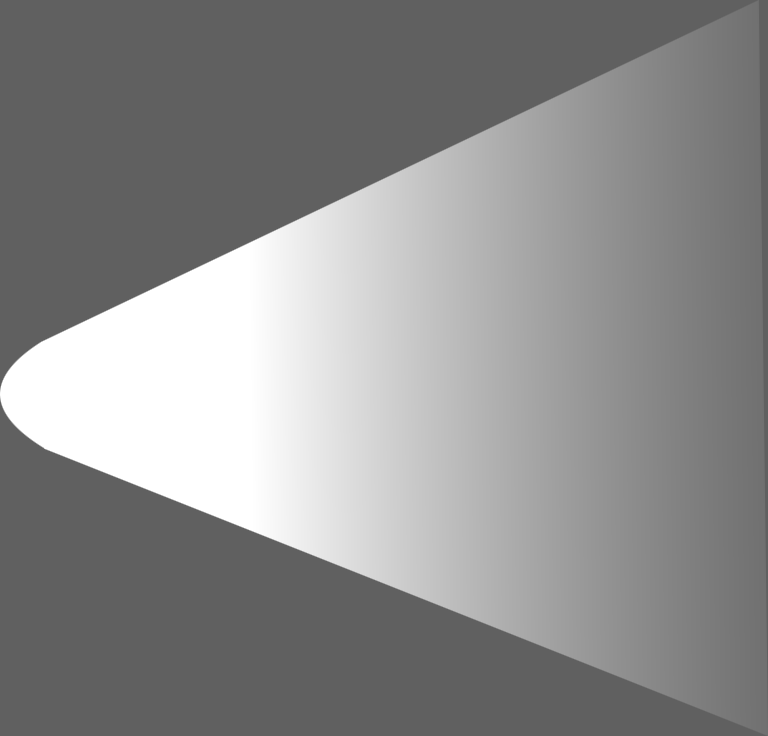
Give the GLSL for this background, as a Shadertoy shader.

```glsl
// A pale beam with a rounded nose widens to the right over flat grey.
// Three half-planes and a parabola bound it; a slightly slanted
// gradient fades its body from white to mid grey.

const vec3 BACKDROP = vec3(0.377);
const vec2 TIP = vec2(0.0, 0.4645);
const vec2 UPPER_SHOULDER = vec2(0.0586, 0.538);
const vec2 LOWER_SHOULDER = vec2(0.056, 0.391);
const vec2 UPPER_CORNER = vec2(0.988, 1.0);
const vec2 LOWER_CORNER = vec2(1.0, 0.0);
const vec2 NOSE_SIZE = vec2(0.0575, 0.0735);

// Signed side of the line a-b: positive on its left
float leftOf(vec2 p, vec2 a, vec2 b) {
    vec2 along = normalize(b - a);
    return dot(p - a, vec2(-along.y, along.x));
}

// Smooth edge about one pixel wide
float coverage(float inside) {
    return clamp(inside / max(fwidth(inside), 1e-6) + 0.5, 0.0, 1.0);
}

// Positive inside a parabola that opens to the right
float noseField(vec2 p, vec2 tip, vec2 size) {
    float rise = (p.y - tip.y) / size.y;
    return p.x - tip.x - size.x * rise * rise;
}

float beamMask(vec2 p) {
    float top = coverage(leftOf(p, UPPER_CORNER, UPPER_SHOULDER));
    float bottom = coverage(leftOf(p, LOWER_SHOULDER, LOWER_CORNER));
    float right = coverage(leftOf(p, LOWER_CORNER, UPPER_CORNER));
    float nose = coverage(noseField(p, TIP, NOSE_SIZE));
    nose = max(nose, step(NOSE_SIZE.x, p.x));
    return min(min(top, bottom), min(right, nose));
}

// White up to fadeStart, then an easing fall towards the far edge
float beamShade(vec2 p, float fadeStart) {
    float slant = UPPER_CORNER.x - LOWER_CORNER.x;
    float depth = p.x - slant * p.y;
    float t = clamp((depth - fadeStart) / (1.0 - fadeStart), 0.0, 1.0);
    return 1.0 - 0.738 * t + 0.178 * t * t;
}

void mainImage(out vec4 fragColor, in vec2 fragCoord) {
    vec2 p = fragCoord / iResolution.xy;
    vec3 beam = vec3(beamShade(p, 0.3315));
    fragColor = vec4(mix(BACKDROP, beam, beamMask(p)), 1.0);
}
```
